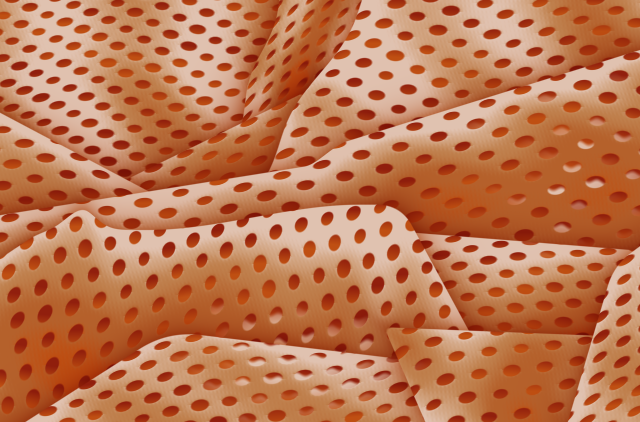
Write a WebGL 2 fragment shader that draws this texture.

```glsl
#version 300 es
precision highp float;
// Draped peach mesh: overlapping sheets, each bounded by a smooth fold line,
// pierced by a skewed lattice of tilted ellipses and shaded from its crest.
uniform vec2 u_resolution;
out vec4 fragColor;

#define CREST_WIDTH .032
#define CREST_LIGHT .2
#define SHADOW_WIDTH .03
#define SHADOW_DEPTH .85
#define HOLE_VARIATION .25
#define DRAPE .01
#define WEAVE .022
#define RIB_PITCH .0095
#define CONTRAST 1.5
#define WRINKLES .07

const vec3 PALE = vec3(.88, .76, .69);
const vec3 PEACH = vec3(.82, .64, .5);
const vec3 TAN = vec3(.75, .5, .3);
const vec3 RUST = vec3(.71, .38, .17);
const vec3 ORANGE = vec3(.75, .31, .07);
const vec3 RED = vec3(.57, .12, .05);
const vec3 SHADOW_TINT = vec3(.82, .5, .3);

float hash(vec2 v) {
  v = fract(v * vec2(.1031, .1173));
  v += dot(v, v.yx + 33.33);
  return fract((v.x + v.y) * v.x * 7.13);
}

float smin(float a, float b, float k) {
  float h = max(k - abs(a - b), 0.) / k;
  return min(a, b) - h * h * k * .25;
}

// Signed distance below a sloped line through (x, y).
float below(vec2 p, float x, float y, float slope) {
  return (y + slope * (p.x - x) - p.y) / sqrt(1. + slope * slope);
}

// Soft spot: center in xy, radii in zw.
float spot(vec2 p, vec4 s) {
  vec2 v = (p - s.xy) / s.zw;
  return exp(-dot(v, v));
}

// Cloth colour from shadow to light.
vec3 clothTone(float t) {
  vec3 c = mix(ORANGE, RUST, smoothstep(-.1, .15, t));
  c = mix(c, TAN, smoothstep(.2, .48, t));
  c = mix(c, PEACH, smoothstep(.45, .68, t));
  return mix(c, PALE, smoothstep(.64, .86, t));
}

// Cloth seen through a hole, with pale glints in two areas.
vec3 lining(vec2 p, vec2 id, float height) {
  float glow = .25 + .3 * sin(p.x * 9. + 4. * sin(p.y * 7.)) - .35 * height + .5 * hash(id);
  float open = spot(p, vec4(.7, .15, .26, .13)) + .7 * spot(p, vec4(1.36, .6, .25, .2));
  float glint = smoothstep(.3, .8, open + .5 * hash(id + 7.) - .25);
  glint *= smoothstep(.6, -.4, height + .3 * sin(p.x * 150.));
  return mix(mix(RED, ORANGE, clamp(glow, 0., 1.)), PALE, glint);
}

// Broad light: bright shoulders minus deep valleys.
float ambient(vec2 p) {
  float lit = spot(p, vec4(.1, .86, .25, .18)) + spot(p, vec4(1, .85, .2, .16))
    + spot(p, vec4(.5, .93, .1, .16)) + spot(p, vec4(.72, .44, .4, .07));
  float deep = spot(p, vec4(1.38, .12, .17, .16)) + spot(p, vec4(.15, .2, .28, .12))
    + spot(p, vec4(.68, .88, .06, .25)) + spot(p, vec4(1.2, .52, .3, .09));
  return .14 * (lit - deep);
}

// d: depth inside the fold; steps: two lattice steps; hole: half axes and tilt.
void sheet(inout vec3 color, vec2 p, float d, vec4 steps, vec3 hole, float light) {
  float aa = .8 / u_resolution.y;
  float crest = exp(-max(d, 0.) / CREST_WIDTH);
  color *= mix(vec3(1), SHADOW_TINT, SHADOW_DEPTH * exp(min(d, 0.) / SHADOW_WIDTH));

  // Holes crowd together where the cloth turns over its crest.
  vec2 q = p + DRAPE * vec2(sin(p.y * 13. + 2. * p.x), sin(p.x * 11. - 5. * p.y));
  q.y += .014 * crest;
  mat2 lattice = mat2(steps.xy, steps.zw);
  vec2 cell = inverse(lattice) * q;
  vec2 id = floor(cell);
  vec2 local = lattice * (fract(cell) - .5);
  float c = cos(hole.z), s = sin(hole.z);
  vec2 radius = hole.xy * (1. + HOLE_VARIATION * (hash(id + 3.) - .5));
  float edge = (length(mat2(c, -s, s, c) * local / radius) - 1.) * radius.y;

  // Crest light, wrinkles, ribbed weave and a lit lower rim.
  float t = light + CREST_LIGHT * crest + ambient(p);
  t += WRINKLES * sin(p.x * 14. + 9. * p.y + 2. * sin(p.y * 8.));
  t = .54 + CONTRAST * (t - .55);
  t += WEAVE * sin(6.2832 * (q.x + .25 * q.y) / RIB_PITCH) * (.6 + .4 * sin(q.y * 520.));
  t -= .12 * exp(-max(edge, 0.) / .0025) * sign(local.y);
  vec3 cloth = mix(lining(p, id, local.y / hole.y), clothTone(t), smoothstep(-aa, aa, edge));
  color = mix(color, cloth, smoothstep(-aa, aa, d));
}

void main() {
  vec2 p = gl_FragCoord.xy / u_resolution * vec2(1.515, 1);
  vec3 color = RUST;

  // Upper sheets: left ground, pleats, diagonal fold, right ground, left fold.
  float ridge = sin(17. * p.x + 5. * p.y + 1.2);
  sheet(color, p, 1., vec4(.066, .018, .026, .04), vec3(.018, .0095, .1), .57 + .13 * ridge);
  float d = below(p, .66, 1., 3.07) + .008 * sin(p.y * 25.);
  float pleat = sin(p.x * 45. - p.y * 18.);
  sheet(color, p, d, vec4(.045, .02, .008, .042), vec3(.018, .0065, .75), .45 + .2 * pleat);
  d = below(p, .3, .575, .49);
  sheet(color, p, d, vec4(.07, .034, .012, .048), vec3(.02, .011, .4), .48 - 1.2 * d);
  d = below(p, .76, .83, 1.72) + .012 * sin(p.y * 19.);
  sheet(color, p, d, vec4(.078, .021, .028, .047), vec3(.02, .011, .15), .67 - .3 * d + .08 * ridge);
  d = smin(below(p, 0., .733, -.53), .45 - p.x, .05);
  sheet(color, p, d, vec4(.078, .012, .025, .052), vec3(.02, .011, -.05), .66 - 1.4 * d);

  // Long fold rising to the right.
  d = below(p, 0., .49, .16) + .04 * smoothstep(.72, .82, p.x) + .15 * max(p.x - .8, 0.);
  sheet(color, p, d, vec4(.089, .026, .032, .055), vec3(.021, .0125, .2), .73 - 2.8 * d + 5. * d * d);

  // Right flap, then the large front fold.
  d = smin(below(p, 1., .447, -.08), p.x - .9, .03);
  sheet(color, p, d, vec4(.071, .012, .03, .045), vec3(.02, .011, .15), .72 - 1.7 * d);
  d = .455 + .06 * smoothstep(.35, .85, p.x) + .05 * spot(p.xx, vec4(.19, .19, .07, .07)) - p.y;
  d = smin(d, below(p, 0., .387, .67), .025);
  d = smin(d, below(p, .97, .475, -1.85), .05);
  float front = .64 - 1.1 * d + .2 * spot(p, vec4(.9, .33, .06, .2));
  sheet(color, p, d, vec4(.062, .021, -.015, .058), vec3(.021, .0135, 1.1), front);

  // Lower swells and the corner fold.
  d = smin(below(p, .06, 0., .64), below(p, .4, .215, -.12), .05);
  sheet(color, p, d, vec4(.07, .014, .028, .05), vec3(.02, .012, .25), .62 - .6 * d);
  d = smin(below(p, .9, .225, -.04), -below(p, .909, .225, -2.3), .02);
  sheet(color, p, d, vec4(.076, .016, .02, .056), vec3(.019, .012, .3), .46 + .14 * sin(p.x * 19.));
  d = smin(below(p, 1.344, 0., 3.4), below(p, 1.45, .368, .75), .03);
  sheet(color, p, d, vec4(.058, .03, .006, .052), vec3(.021, .011, .5), .7 - .7 * d);
  fragColor = vec4(color, 1);
}
```
